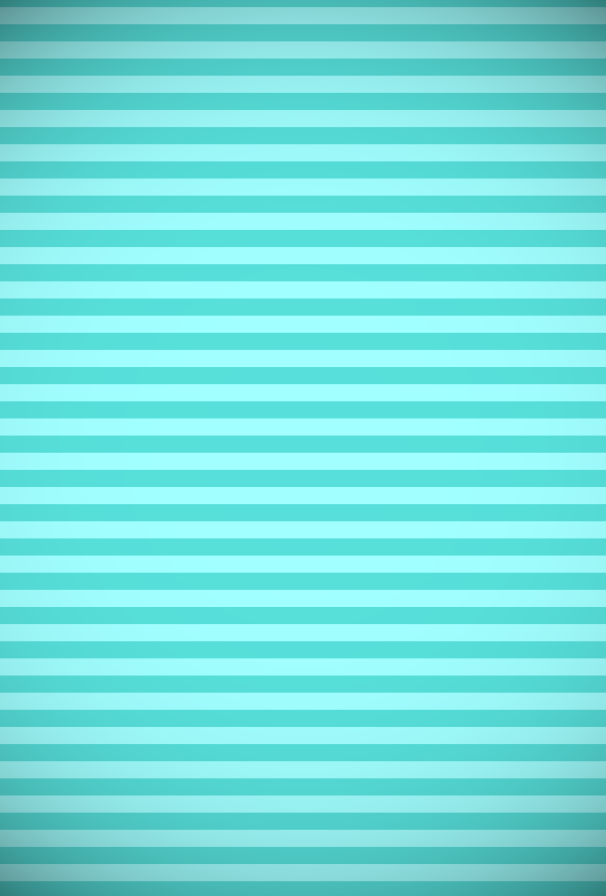
A WebGL 1 fragment shader for this pattern:

```glsl
precision highp float;
// Even horizontal stripes in pale aqua and turquoise under a soft vignette.
// A repeated distance to each pale band gives the stripes; a power of the
// distance from the centre darkens the corners and the top and bottom ends.

uniform vec2 u_resolution;

#define STRIPE_REPEATS 26.14      // stripe pairs over the canvas height
#define FIRST_BAND 0.208          // top margin before a pale band, in periods
#define BAND_SHARE 0.5            // pale part of each period
#define PALE_AQUA vec3(0.630, 1.000, 1.000)
#define TURQUOISE vec3(0.340, 0.877, 0.857)
#define VIGNETTE_DEPTH 0.44       // darkening at the corners
#define VIGNETTE_POWER 4.8        // how late the darkening sets in

// Coverage of the pale bands, smoothed over one pixel.
float paleBand(float fromTop) {
  float period = fromTop * STRIPE_REPEATS - FIRST_BAND;
  float fromBandCentre = abs(fract(period - 0.5 * BAND_SHARE + 0.5) - 0.5);
  float pixel = STRIPE_REPEATS / u_resolution.y;
  return clamp((0.5 * BAND_SHARE - fromBandCentre) / pixel + 0.5, 0.0, 1.0);
}

// Circular falloff, with radius 1 at the corners.
float vignette(vec2 position) {
  float radius = length(position - 0.5 * u_resolution) / (0.5 * length(u_resolution));
  return 1.0 - VIGNETTE_DEPTH * pow(radius, VIGNETTE_POWER);
}

void main() {
  float fromTop = 1.0 - gl_FragCoord.y / u_resolution.y;
  vec3 color = mix(TURQUOISE, PALE_AQUA, paleBand(fromTop));
  gl_FragColor = vec4(color * vignette(gl_FragCoord.xy), 1.0);
}
```
